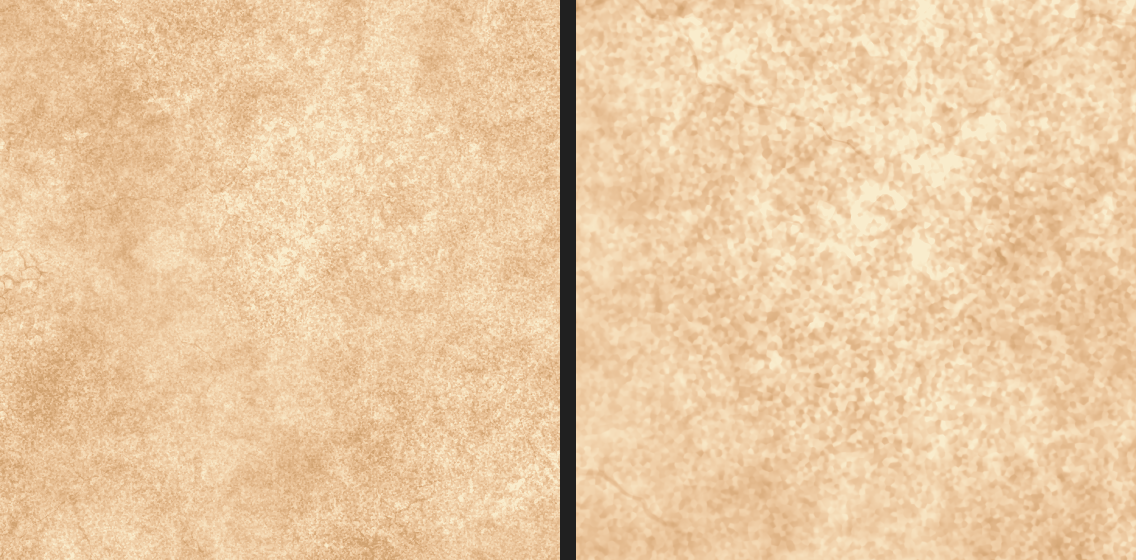
Left, the full canvas; right, a detail of the centre.
Give the GLSL for this texture, as a Shadertoy shader.

```glsl
// Warm beige plaster: cloudy mottling, fine sandy grain, pale chips and hairline cracks.
// Smoothed cellular noise is layered into one tone value, which drives a tan-to-cream
// ramp; the cracks follow the cell borders of a warped Voronoi pattern.

vec3 hash3(vec2 cell) {
    vec3 q = fract(cell.xyx * vec3(0.1031, 0.1030, 0.0973));
    q += dot(q, q.yxz + 33.33);
    return fract((q.xxy + q.yzz) * q.zyx);
}

// Smoothed cellular noise: nearby cells blend their random tones, spread about 1
float cells(vec2 p) {
    vec2 base = floor(p), f = p - base;
    float total = 0.0, weight = 0.0;
    for (int y = -1; y <= 1; y++)
    for (int x = -1; x <= 1; x++) {
        vec2 o = vec2(x, y);
        vec3 h = hash3(base + o + 100.0);
        vec2 d = o + h.xy - f;
        float w = exp(-5.0 * dot(d, d));
        total += w * h.z;
        weight += w;
    }
    return 4.0 * (total / weight - 0.5);
}

// Gap between the two nearest cell points; zero on cell borders
float borderGap(vec2 p) {
    vec2 base = floor(p), f = p - base;
    float nearest = 8.0, second = 8.0;
    for (int y = -1; y <= 1; y++)
    for (int x = -1; x <= 1; x++) {
        vec2 o = vec2(x, y);
        float d = length(o + hash3(base + o + 300.0).xy - f);
        second = min(second, max(nearest, d));
        nearest = min(nearest, d);
    }
    return second - nearest;
}

// Hairline of a given width, in canvas units
float crack(vec2 p, float scale, float width) {
    return 1.0 - smoothstep(0.2 * width, width, borderGap(p * scale) / scale);
}

// Layered mottling from broad clouds down to small flecks
float mottle(vec2 p) {
    float sum = 0.0, amp = 0.36;
    mat2 turn = mat2(0.8, 0.6, -0.6, 0.8) * 2.03;
    p *= 4.2;
    for (int i = 0; i < 6; i++) {
        sum += amp * cells(p);
        p = turn * p + 17.3;
        amp *= 0.91;
    }
    return sum;
}

void mainImage(out vec4 fragColor, in vec2 fragCoord) {
    vec2 p = fragCoord / min(iResolution.x, iResolution.y);
    vec2 wobble = vec2(cells(p * 9.0), cells(p * 9.0 + 50.0));
    vec2 ripple = vec2(cells(p * 60.0 + 9.0), cells(p * 60.0 + 80.0));

    // Clouds and sandy grain, rougher in some areas
    float tone = mottle(p + 0.01 * wobble + 0.003 * ripple);
    float rough = 1.0 + 0.2 * cells(p * 5.0 + 31.0);
    tone += rough * (0.28 * cells(p * 190.0) + 0.68 * cells(p * 360.0 + 7.0));

    // Pale chips gathered in patches
    float patches = cells(p * 7.0 + 0.3 * wobble + 61.0);
    float chips = cells(p * 105.0 + 23.0) + 0.6 * ripple.x;
    tone += 1.6 * smoothstep(0.3, 1.2, patches) * smoothstep(0.9, 1.6, chips);

    // Networks of short cracks, and a few long faint ones
    vec2 bent = p + 0.006 * wobble + 0.003 * ripple;
    float network = smoothstep(0.6, 1.1, cells(p * 5.0 + 0.3 * wobble + 140.0));
    float broken = smoothstep(-0.3, 0.5, cells(p * 27.0 + 12.0));
    tone -= 1.9 * network * broken * crack(bent, 38.0, 0.005);
    float faint = smoothstep(0.1, 0.9, cells(p * 7.0 + 210.0));
    tone -= 1.1 * faint * crack(bent, 5.0, 0.004);

    // Tan to cream ramp
    tone = clamp(tone - 0.04, -2.7, 2.6);
    vec3 color = vec3(0.927, 0.785, 0.624) + tone * vec3(0.029, 0.054, 0.067);
    color.r -= 0.004 * tone * tone;
    fragColor = vec4(color, 1.0);
}
```
